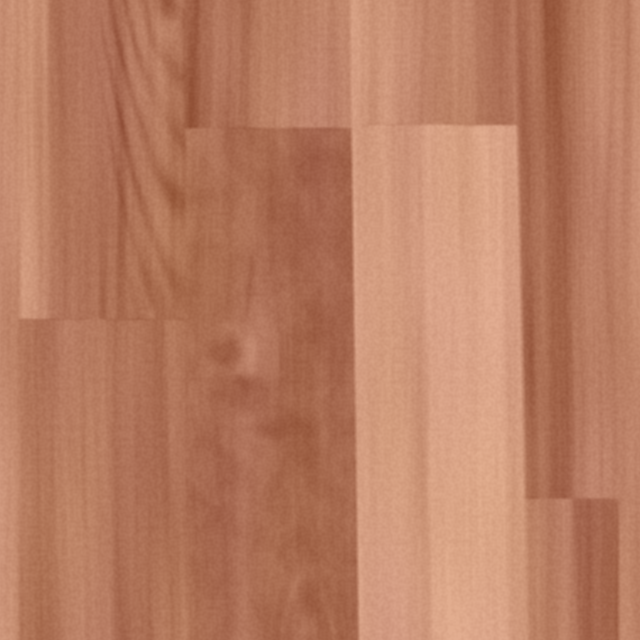
A WebGL 1 fragment shader for this texture:

```glsl
precision highp float;
// Reddish plank floor: four upright columns, each cut by one butt joint into two boards.
// A scalar tone per board (gradient, strip, stretched gradient noise) is mapped to wood
// colour; parabolic rings and knots add figure to single boards.
uniform vec2 u_resolution;

const vec3 DARK_WOOD = vec3(0.58, 0.328, 0.228);
const vec3 LIGHT_WOOD = vec3(0.88, 0.67, 0.56);
const float FIRST_SEAM = 0.03;
const float BOARD_WIDTH = 0.2617;
const vec2 KNOT = vec2(0.352, 0.45);

vec2 hashGradient(vec2 cell) {
  float a = 6.2832 * fract(sin(dot(cell, vec2(127.1, 311.7))) * 43758.5);
  return vec2(cos(a), sin(a));
}

float gradientNoise(vec2 p) {
  vec2 i = floor(p), f = p - i;
  vec2 w = f * f * f * (f * (f * 6.0 - 15.0) + 10.0);
  vec2 e = vec2(1.0, 0.0);
  float a = dot(hashGradient(i), f);
  float b = dot(hashGradient(i + e.xy), f - e.xy);
  float c = dot(hashGradient(i + e.yx), f - e.yx);
  float d = dot(hashGradient(i + e.xx), f - e.xx);
  return mix(mix(a, b, w.x), mix(c, d, w.x), w.y);
}

// Component of v for column index i
float pick(vec4 v, float i) {
  return dot(v, vec4(equal(vec4(0.0, 1.0, 2.0, 3.0), vec4(i))));
}

// Soft elliptical spot
float spot(vec2 p, vec2 centre, vec2 size) {
  vec2 d = (p - centre) / size;
  return exp(-dot(d, d));
}

// Lengthwise grain: clouds, soft bands, faint veins and fine fibres
float grain(vec2 p, float seed) {
  vec2 s = vec2(seed * 17.3, seed * 5.7);
  float x = p.x + 0.012 * gradientNoise(p * vec2(4.0, 2.0) + s);
  float clouds = gradientNoise(p * vec2(8.0, 4.0) + s);
  float bands = gradientNoise(vec2(x * 19.0, p.y * 0.9) + s);
  float streaks = gradientNoise(vec2(x * 55.0, p.y * 1.7) + s);
  float fibres = gradientNoise(vec2(x * 135.0, p.y * 5.0) + s);
  float veins = smoothstep(0.05, 0.6, gradientNoise(vec2(x * 38.0, p.y * 1.8) - s));
  return 0.13 * clouds + 0.2 * bands + 0.12 * streaks + 0.08 * fibres - 0.14 * veins;
}

// Nested parabolic growth rings around an upright axis
float rings(vec2 p, vec2 tip, float bend, float spacing) {
  float dx = p.x - tip.x;
  float level = p.y - tip.y - bend * dx * dx + 0.06 * gradientNoise(p * vec2(9.0, 4.0));
  float wave = 0.5 + 0.5 * sin(6.2832 * level / spacing);
  return wave * wave * (0.8 + gradientNoise(p * vec2(14.0, 9.0) + 6.0));
}

// Dark core inside a pale halo that is strongest towards the right
float knot(vec2 p, vec2 centre, float radius) {
  vec2 d = p - centre;
  float r = length(d) / radius + 0.5 * gradientNoise(p * 30.0);
  float halo = exp(-pow((r - 1.6) / 0.45, 2.0)) * (0.5 + 0.35 * d.x / radius);
  return 0.13 * max(halo, 0.0) - 0.18 * (1.0 - smoothstep(0.3, 1.3, r));
}

// Board base tone across u: end to end gradient plus one soft-edged strip
float boardTone(float u, float left, float right, float centre, float halfWidth, float strength) {
  float strip = 1.0 - smoothstep(halfWidth - 0.025, halfWidth + 0.035, abs(u - centre));
  return mix(left, right, clamp(u, 0.0, 1.0)) + strength * strip;
}

// Figure of the knotty board: blotches, knot, streak and a pale arch
float knottyFigure(vec2 p) {
  vec2 q = p + 0.04 * vec2(gradientNoise(p * 18.0), gradientNoise(p * 18.0 + 9.0));
  float shade = knot(p, KNOT, 0.026);
  shade += 0.13 * gradientNoise(q * vec2(17.0, 12.0)) + 0.07 * gradientNoise(q * vec2(42.0, 22.0));
  shade += 0.16 * spot(q, vec2(0.415, 0.50), vec2(0.022, 0.035));
  shade -= 0.18 * spot(q, vec2(0.37, 0.395), vec2(0.035, 0.014));
  shade -= 0.15 * spot(q, vec2(0.44, 0.335), vec2(0.04, 0.02));
  shade -= 0.17 * spot(p, vec2(0.387 + 0.1 * (p.y - 0.53), 0.54), vec2(0.006, 0.05));
  float arch = rings(p, vec2(0.48, 0.08), -60.0, 0.11);
  return shade + 0.15 * arch * spot(p, vec2(0.48, 0.0), vec2(0.05, 0.12));
}

// Figure of the board with sweeping rings
float sweepingFigure(vec2 p) {
  float dx = p.x - 0.31;
  float fade = smoothstep(0.13, 0.21, p.x) * smoothstep(0.2, 0.6, p.y - 18.0 * dx * dx);
  float shade = fade * (0.08 - 0.24 * rings(p, vec2(0.31, 0.0), 18.0, 0.105));
  shade -= 0.2 * spot(p, vec2(0.162, 0.52), vec2(0.007, 0.09));
  shade -= 0.2 * spot(p, vec2(0.29 - 0.3 * (p.y - 0.4), 0.54), vec2(0.012, 0.06));
  return shade + knot(p * vec2(1.0, 0.6), vec2(0.255, 0.6), 0.02);
}

// Tone of column i: lower and upper boards meeting at a faint, broken joint line
float columnTone(vec2 p, float u, float i) {
  float joint = pick(vec4(0.501, 0.80, 0.805, 0.221), i);
  float low = boardTone(u, pick(vec4(0.43, 0.32, 0.73, 0.52), i), pick(vec4(0.33, 0.26, 0.77, 0.47), i),
    pick(vec4(0.42, 0.25, 0.66, 0.43), i), pick(vec4(0.14, 0.14, 0.23, 0.14), i),
    pick(vec4(0.10, 0.03, 0.14, -0.24), i));
  float high = boardTone(u, pick(vec4(0.41, 0.25, 0.71, 0.28), i), pick(vec4(0.36, 0.48, 0.43, 0.72), i),
    pick(vec4(0.08, 0.73, 0.86, 0.22), i), pick(vec4(0.09, 0.26, 0.10, 0.06), i),
    pick(vec4(0.24, 0.11, -0.08, -0.15), i));
  vec2 q = p;
  if (i == 0.0) high += sweepingFigure(p);
  if (i == 1.0) {
    low += knottyFigure(p);
    q.x -= 0.6 * (p.x - KNOT.x) * spot(p, KNOT, vec2(0.07, 0.11));
  }
  low += grain(q, i + 1.0) * pick(vec4(0.9, 0.5, 0.6, 0.9), i);
  high += grain(p, i + 6.0) * pick(vec4(0.8, 0.9, 0.7, 1.0), i);
  float tone = mix(low, high, smoothstep(-0.0035, 0.0035, p.y - joint));
  float broken = smoothstep(-0.2, 0.35, gradientNoise(vec2(p.x * 17.0, i * 3.7 + 0.4)));
  return tone - 0.08 * broken * exp(-pow((p.y - joint) / 0.003, 2.0));
}

void main() {
  vec2 p = gl_FragCoord.xy / u_resolution;
  float edgeTone = 0.55 + 0.8 * grain(p, 12.0);
  float tone = edgeTone + 0.06;

  // Columns overlap from left to right, with slightly leaning seams
  for (int k = 0; k < 4; k++) {
    float i = float(k);
    float x = p.x - FIRST_SEAM - BOARD_WIDTH * i - 0.007 * i * (0.5 - p.y);
    float softness = pick(vec4(0.006, 0.007, 0.004, 0.005), i);
    float seamGlow = pick(vec4(0.0, 0.02, 0.05, 0.0), i);
    tone = mix(tone, columnTone(p, x / BOARD_WIDTH, i), smoothstep(-softness, softness, x));
    tone += seamGlow * exp(-pow((x - 0.004) / 0.004, 2.0));
  }
  float blur = mix(0.004, 0.03, smoothstep(0.21, 0.23, p.y));
  tone = mix(tone, edgeTone, smoothstep(-blur, blur, p.x - 0.967));

  // Stronger contrast, fine mottling and a drift between pink and tan
  tone = 0.465 + 1.15 * (tone - 0.47);
  tone += 0.07 * gradientNoise(p * 95.0) + 0.09 * gradientNoise(p * 190.0 + 5.0);
  float drift = gradientNoise(p * vec2(9.0, 2.5) + 4.0);
  vec3 colour = mix(DARK_WOOD, LIGHT_WOOD, clamp(tone, -0.05, 1.02));
  gl_FragColor = vec4(colour + drift * vec3(0.0, 0.008, -0.02), 1.0);
}
```
